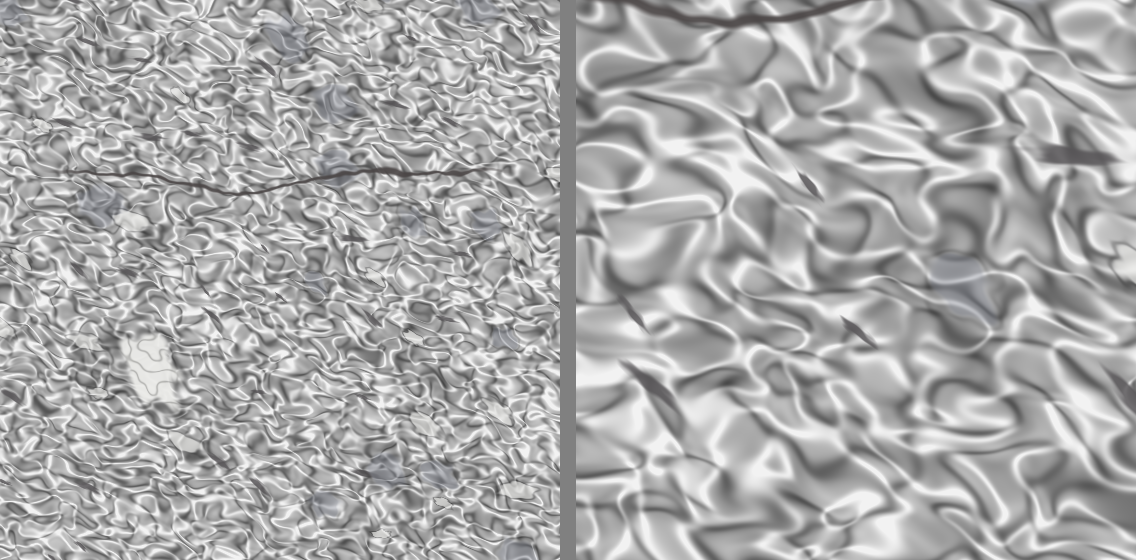
Left, the full canvas; right, a detail of the centre.
This texture is drawn by a WebGL 1 fragment shader. Its source:

```glsl
precision highp float;
// Pale grey stone with wormy, slanted grain, light crystals, dark flecks and a long crack.
uniform vec2 u_resolution;

#define GRAIN_FREQ vec2(29.0, 47.0)
#define GRAIN_SLANT -0.33
#define BASE_TONE 0.662
#define LIGHT_VEINS 0.29
#define DARK_VEINS 0.24
#define FINE_GRAIN 0.11
#define INCLUSION_CELLS 9.0
#define CRACK_HEIGHT 0.692
#define CRACK_SAG 0.038
#define CRACK_COLOR vec3(0.29, 0.27, 0.27)
#define CRYSTAL_COLOR vec3(0.87, 0.87, 0.86)

float hash(vec2 p) {
  return fract(sin(dot(p, vec2(127.1, 311.7))) * 43758.545);
}

vec2 gradient(vec2 cell) {
  float a = 6.2832 * hash(cell);
  return vec2(cos(a), sin(a));
}

// Gradient noise, roughly -1 to 1
float noise(vec2 p) {
  vec2 i = floor(p), f = fract(p);
  vec2 u = f * f * f * (f * (f * 6.0 - 15.0) + 10.0);
  vec2 e = vec2(1.0, 0.0);
  float low = mix(dot(gradient(i), f), dot(gradient(i + e), f - e), u.x);
  float high = mix(dot(gradient(i + e.yx), f - e.yx), dot(gradient(i + 1.0), f - 1.0), u.x);
  return 1.6 * mix(low, high, u.y);
}

// Coordinates of p in a frame turned by an angle
vec2 turn(vec2 p, float angle) {
  float c = cos(angle), s = sin(angle);
  return vec2(c * p.x + s * p.y, c * p.y - s * p.x);
}

// Thin line along the zero level of a noise value
float vein(float n, float sharpness) {
  return exp(-n * n * sharpness);
}

// Interlaced light and dark veins over fine grain and broad blotches
float grainTone(vec2 p) {
  vec2 swirl = vec2(noise(p * 13.0), noise(p * 13.0 + 40.0)) * 0.014;
  vec2 q = turn(p + swirl, GRAIN_SLANT) * GRAIN_FREQ;
  q += 0.35 * vec2(noise(q * 0.9 + 7.0), noise(q * 0.9 + 19.0));
  float tone = BASE_TONE;
  tone += LIGHT_VEINS * vein(noise(q), 26.0);
  tone -= DARK_VEINS * vein(noise(q * 0.85 + 71.0), 30.0);
  tone += FINE_GRAIN * noise(q * 1.9 + 33.0);
  tone += 0.07 * noise(p * 17.0 + 5.0) + 0.03 * noise(p * 5.0 + 11.0);
  return tone;
}

// Irregular ellipse: below 1 inside, above 1 outside
float lump(vec2 p, float angle, vec2 radii, float seed) {
  vec2 q = turn(p, angle) / radii;
  return length(q) + 0.4 * noise(q * 1.3 + seed);
}

// Crystal fill with a dark rim
vec3 addCrystal(vec3 color, float d, vec3 fill, float strength) {
  color *= 1.0 - 0.28 * strength * vein(d - 1.15, 40.0);
  return mix(color, fill, strength * (1.0 - smoothstep(0.8, 1.1, d)));
}

// Scattered crystals, bluish spots and slanted flecks
vec3 addInclusions(vec3 color, vec2 p, float tone) {
  vec2 home = floor(p * INCLUSION_CELLS);
  for (int j = -1; j <= 1; j++) {
    for (int i = -1; i <= 1; i++) {
      vec2 cell = home + vec2(float(i), float(j));
      float kind = hash(cell + 3.7), size = 0.6 + 0.8 * hash(cell + 9.1);
      vec2 center = (cell + vec2(hash(cell + 1.3), hash(cell + 5.9))) / INCLUSION_CELLS;
      float angle = -0.5 + 0.9 * (hash(cell + 8.3) - 0.5);
      float seed = 90.0 * kind;
      vec2 offset = p - center;
      if (kind < 0.26) {
        float d = lump(offset, angle, size * vec2(0.024, 0.011), seed);
        color = addCrystal(color, d, mix(vec3(tone), CRYSTAL_COLOR, 0.75), 0.9);
      } else if (kind < 0.36) {
        float d = lump(offset, angle, size * vec2(0.032, 0.024), seed);
        vec3 spot = vec3(0.53, 0.54, 0.57) + 0.4 * (tone - BASE_TONE);
        color = addCrystal(color, d, spot, 0.65);
      } else if (kind < 0.7) {
        float d = lump(offset, angle, size * vec2(0.021, 0.0048), seed);
        color = mix(color, vec3(0.34, 0.33, 0.34), 0.85 * (1.0 - smoothstep(0.5, 1.2, d)));
      }
    }
  }
  return color;
}

// Sagging crack that opens and closes along its length
vec3 addCrack(vec3 color, vec2 p) {
  float sag = CRACK_SAG * exp(-pow(abs(p.x - 0.44) / 0.12, 2.0));
  float wander = 0.006 * noise(vec2(p.x * 16.0, 2.5)) + 0.003 * noise(p * 48.0);
  float d = abs(p.y - CRACK_HEIGHT + sag - wander);
  float ends = smoothstep(0.06, 0.16, p.x) * (1.0 - smoothstep(0.82, 0.94, p.x));
  float width = 0.0015 + 0.008 * max(0.0, noise(vec2(p.x * 15.0, 8.4)));
  float opening = ends * (1.0 - smoothstep(width * 0.5, width + 0.003, d));
  color *= 1.0 - 0.13 * ends * exp(-d * 90.0);
  return mix(color, CRACK_COLOR, 0.9 * opening);
}

void main() {
  vec2 p = gl_FragCoord.xy / min(u_resolution.x, u_resolution.y);
  float tone = grainTone(p);
  vec3 color = addInclusions(vec3(tone), p, tone);

  // Large fractured crystal
  float d = lump(p - vec2(0.267, 0.343), -0.9, vec2(0.074, 0.042), 4.0);
  float fracture = vein(noise(turn(p, -0.6) * vec2(32.0, 42.0)), 70.0);
  color = addCrystal(color, d, vec3(0.92, 0.92, 0.91) - 0.2 * fracture, 0.95);

  color = addCrack(color, p);
  gl_FragColor = vec4(clamp(color, 0.0, 0.95), 1.0);
}
```
